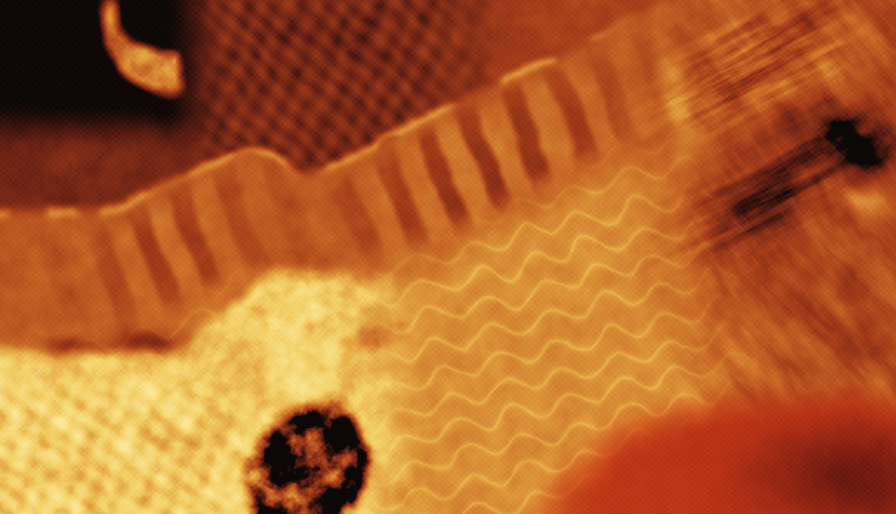
Reproduce this texture procedurally as a Shadertoy shader.

```glsl
// Molten amber hide: ribbed fold, glowing scales, charred hollows and a lit hook.
#define RIB_PERIOD 0.097
#define RIB_DEPTH 0.24
#define WARP 0.035
#define GRAIN 0.16
#define WEAVE 0.018
#define SCALE_SIZE 0.055
#define TAU 6.28318

float hash(vec2 p) {
    p = fract(p * vec2(0.1031, 0.1137));
    p += dot(p, p.yx + 33.33);
    return fract((p.x + p.y) * p.x * 17.0);
}

float noise(vec2 p) {
    vec2 i = floor(p), f = fract(p);
    f = f * f * (3.0 - 2.0 * f);
    return mix(mix(hash(i), hash(i + vec2(1, 0)), f.x),
               mix(hash(i + vec2(0, 1)), hash(i + vec2(1, 1)), f.x), f.y);
}

float fbm(vec2 p) {
    float sum = 0.0, amp = 0.5;
    for (int i = 0; i < 5; i++) {
        sum += amp * noise(p);
        p = mat2(1.6, 1.2, -1.2, 1.6) * p + 7.3;
        amp *= 0.5;
    }
    return sum;
}

vec2 turn(vec2 p, float a) {
    return mat2(cos(a), -sin(a), sin(a), cos(a)) * p;
}

// Soft tilted ellipse, 1 at its centre
float blob(vec2 p, vec2 centre, vec2 radius, float tilt) {
    vec2 d = turn(p - centre, tilt) / radius;
    return exp(-dot(d, d));
}

float below(float edge, float soft, float v) {
    return 1.0 - smoothstep(edge - soft, edge + soft, v);
}

// Height of the long crest across the upper part
float crestHeight(float x) {
    float left = 0.59 + 0.06 * x + 0.36 * max(x - 0.22, 0.0);
    float right = 0.672 + 0.49 * (x - 0.62);
    return mix(left, right, smoothstep(0.48, 0.62, x));
}

vec3 emberRamp(float heat) {
    float h = clamp(heat, 0.0, 1.2) * 5.0;
    vec3 c = mix(vec3(0.05, 0.03, 0.03), vec3(0.41, 0.13, 0.08), clamp(h, 0.0, 1.0));
    c = mix(c, vec3(0.65, 0.24, 0.10), clamp(h - 1.0, 0.0, 1.0));
    c = mix(c, vec3(0.78, 0.41, 0.15), clamp(h - 2.0, 0.0, 1.0));
    c = mix(c, vec3(0.88, 0.62, 0.24), clamp(h - 3.0, 0.0, 1.0));
    c = mix(c, vec3(0.95, 0.81, 0.40), clamp(h - 4.0, 0.0, 1.0));
    return mix(c, vec3(0.98, 0.91, 0.60), clamp(h - 5.0, 0.0, 1.0));
}

void mainImage(out vec4 fragColor, in vec2 fragCoord) {
    vec2 p = fragCoord / iResolution.y;
    vec2 swirl = vec2(fbm(p * 9.0), fbm(p * 9.0 + 31.0)) - 0.5;
    vec2 q = p + WARP * swirl;
    float grain = fbm(p * 28.0) - 0.5;
    float depth = crestHeight(q.x) - q.y;
    float under = smoothstep(-0.015, 0.025, depth);

    // Dark scaled hide above the crest
    float lattice = sin(TAU * (q.x + 0.3 * q.y) / 0.05) * sin(TAU * q.y / 0.065);
    float hide = 0.25 + 0.17 * smoothstep(0.75, 1.15, q.x);
    hide += 0.085 * lattice * smoothstep(0.35, 0.45, q.x) * below(0.9, 0.12, q.x);

    // Ribbed fold, warming into the gold belly
    float ribPhase = (q.x + 0.37 * q.y) / RIB_PERIOD - 0.41 * smoothstep(0.55, 0.75, q.x);
    float rib = smoothstep(-0.5, 0.8, cos(TAU * ribPhase));
    float ribArea = smoothstep(0.0, 0.07, depth) * below(RIB_DEPTH, 0.045, depth);
    float ribPower = blob(q, vec2(0.96, 0.65), vec2(0.27, 0.3), 0.0)
                   + 0.65 * blob(q, vec2(0.34, 0.5), vec2(0.17, 0.3), 0.0);
    float belly = smoothstep(0.2, 0.36, depth) * below(1.40, 0.16, q.x + 0.25 * (q.y - 0.3));
    float fold = mix(0.52, 0.77, belly) + ribArea * ribPower * (0.13 - 0.33 * rib);

    // Wavy scale rims on the belly
    vec2 s = turn(q - vec2(0.8, 0.2), 0.25) / SCALE_SIZE;
    float rim = 1.0 - abs(sin(0.5 * TAU * s.y + 0.9 * sin(0.5 * TAU * s.x)));
    fold += belly * (0.14 * pow(rim, 3.0) - 0.04);

    // Pale scaled shelf at lower left
    float shelfTop = 0.31 + 0.15 * smoothstep(0.3, 0.55, q.x);
    float shelf = below(shelfTop, 0.025, q.y + 0.06 * swirl.x) * below(0.76, 0.09, q.x);
    float pearl = sin(TAU * (q.x + 0.35 * q.y) / 0.055) * sin(TAU * (q.y - 0.15 * q.x) / 0.07);
    float pearlArea = below(0.25, 0.06, q.y) * below(0.48, 0.06, q.x);
    fold = mix(fold, 1.0 + 0.10 * pearl * pearlArea + 0.35 * grain, shelf);

    // Creased right flank
    float flank = smoothstep(1.22, 1.45, q.x);
    float crease = fbm(turn(q, -0.9) * vec2(9.0, 34.0)) - 0.5;
    fold += flank * (0.38 * crease - 0.03);
    float heat = mix(hide, fold, under);
    heat += 0.28 * exp(-pow((depth - 0.008) / 0.010, 2.0)) * below(1.15, 0.12, q.x)
          * smoothstep(0.3, 0.65, noise(p * 17.0));

    // Slanted streaks and charred patches on the right
    float streak = fbm(turn(p, 0.48) * vec2(7.0, 65.0)) - 0.45;
    heat += 1.0 * streak * blob(p, vec2(1.47, 0.87), vec2(0.17, 0.09), 0.48);
    heat -= (0.36 - 0.7 * streak) * blob(q, vec2(1.49, 0.62), vec2(0.19, 0.075), 0.48);
    heat -= (0.48 + grain) * blob(q, vec2(1.66, 0.73), vec2(0.11, 0.055), -0.3);
    heat += 0.42 * blob(q, vec2(1.68, 0.615), vec2(0.05, 0.022), -0.5);
    heat += 0.26 * blob(q, vec2(1.31, 0.80), vec2(0.025, 0.085), 0.25);

    // Burnt hollow and smudges around the shelf
    float hollow = blob(q + 0.05 * swirl.yx, vec2(0.60, 0.08), vec2(0.115, 0.14), -0.35);
    heat -= (0.85 - 1.5 * grain) * smoothstep(0.28, 0.55, hollow);
    heat -= 0.40 * blob(q, vec2(0.29, 0.335), vec2(0.07, 0.025), 0.1);
    heat -= 0.30 * blob(q, vec2(0.14, 0.325), vec2(0.05, 0.018), 0.0);
    heat -= 0.28 * blob(q, vec2(0.73, 0.34), vec2(0.045, 0.035), 0.4);

    // Night corner with the lit hook
    float night = below(0.38, 0.07, q.x) * smoothstep(0.69, 0.80, q.y);
    heat = mix(heat, 0.0, night);
    vec2 h = q - vec2(0.335, 0.973);
    float sweep = atan(-h.y, -h.x);
    float width = mix(0.013, 0.034, smoothstep(0.1, 1.2, sweep));
    float hook = below(width, 0.012, abs(length(h) - 0.118))
               * smoothstep(-0.35, 0.0, sweep) * below(1.65, 0.12, sweep);
    heat = mix(heat, 0.68 + 0.6 * grain, hook);

    // Smooth red mound at lower right
    vec2 m = (q - vec2(1.56, -0.03)) / vec2(0.48, 0.26);
    float mound = below(1.0, 0.18, length(m));
    float shade = blob(q, vec2(1.67, 0.07), vec2(0.19, 0.10), 0.0);
    heat = mix(heat, 0.42 - 0.24 * shade, mound);

    // Surface grain, woven threads and colour
    heat += GRAIN * grain * (1.0 - 0.7 * mound) * (1.0 - night);
    heat += WEAVE * sin(TAU * p.x / 0.012) * sin(TAU * p.y / 0.012);
    vec3 colour = emberRamp(heat);
    colour = mix(colour, colour * vec3(1.12, 0.82, 0.85), mound);
    fragColor = vec4(colour, 1.0);
}
```
